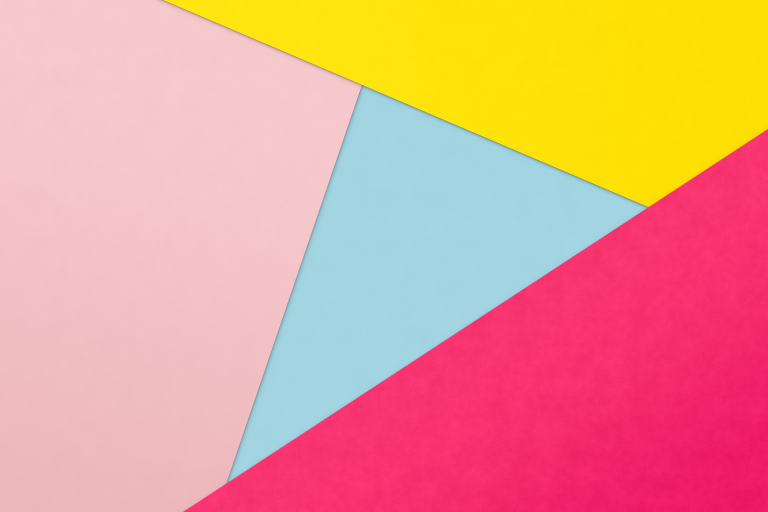
This background is drawn by a WebGL 2 fragment shader. Its source:

```glsl
#version 300 es
precision highp float;

uniform vec2 u_resolution;
out vec4 fragColor;

vec2 hashGradient(vec2 cell) {
    vec3 q = fract(cell.xyx * vec3(0.1031, 0.1030, 0.0973));
    q += dot(q, q.yzx + 33.33);
    float angle = 6.2832 * fract((q.x + q.y) * q.z);
    return vec2(cos(angle), sin(angle));
}

float gradientNoise(vec2 p) {
    vec2 i = floor(p), f = fract(p);
    vec2 u = f * f * f * (f * (f * 6.0 - 15.0) + 10.0);
    float a = dot(hashGradient(i), f);
    float b = dot(hashGradient(i + vec2(1, 0)), f - vec2(1, 0));
    float c = dot(hashGradient(i + vec2(0, 1)), f - vec2(0, 1));
    float d = dot(hashGradient(i + vec2(1, 1)), f - vec2(1, 1));
    return mix(mix(a, b, u.x), mix(c, d, u.x), u.y);
}

// Paper fibres: three octaves, from soft mottling to fine grain
float paperGrain(vec2 p) {
    float sum = 0.0, weight = 0.5, scale = 22.0;
    for (int i = 0; i < 3; i++) {
        sum += weight * gradientNoise(p * scale + float(i) * 17.0);
        scale *= 3.1;
        weight *= 0.8;
    }
    return sum;
}

// Signed distance to the line a-b, positive on its left
float leftOf(vec2 p, vec2 a, vec2 b) {
    vec2 along = normalize(b - a);
    return dot(p - a, vec2(-along.y, along.x));
}

// Lays a sheet over the base, with a narrow contact shadow outside its edge
vec3 laySheet(vec3 base, vec3 sheet, float d, float shade, float reach) {
    float pixel = 1.0 / u_resolution.y;
    base *= 1.0 - shade * exp(-max(-d, 0.0) / reach);
    return mix(base, sheet, smoothstep(-0.7 * pixel, 0.7 * pixel, d));
}

void main() {
    vec2 p = gl_FragCoord.xy / u_resolution * vec2(1.5, 1.0);
    float grain = paperGrain(p);

    float pinkSide = leftOf(p, vec2(0.443, 0.0586), vec2(0.707, 0.834));
    float yellowSide = leftOf(p, vec2(0.3184, 1.0), vec2(1.2656, 0.5957));
    float magentaSide = leftOf(p, vec2(1.5, 0.748), vec2(0.3574, 0.0));

    // Each sheet with its soft light falloff
    vec3 blue = vec3(0.635, 0.832, 0.885) + 0.012 * grain;
    vec3 pink = mix(vec3(0.925, 0.715, 0.73), vec3(0.965, 0.785, 0.8),
                    smoothstep(-0.1, 0.95, p.y + 0.25 * p.x));
    pink += 0.012 * grain;
    vec3 yellow = mix(vec3(1.0, 0.9, 0.06), vec3(0.995, 0.875, 0.01),
                      smoothstep(0.5, 1.5, p.x));
    yellow += 0.012 * grain;
    vec3 magenta = mix(vec3(0.975, 0.205, 0.44), vec3(0.93, 0.1, 0.4),
                       smoothstep(0.08, 0.6, magentaSide));
    magenta += 0.045 * grain;

    // Stack from bottom to top
    vec3 color = laySheet(blue, pink, pinkSide, 0.32, 0.003);
    color = laySheet(color, yellow, yellowSide, 0.4, 0.0025);
    color = laySheet(color, magenta, magentaSide, 0.06, 0.003);

    fragColor = vec4(clamp(color, 0.0, 1.0), 1.0);
}
```
